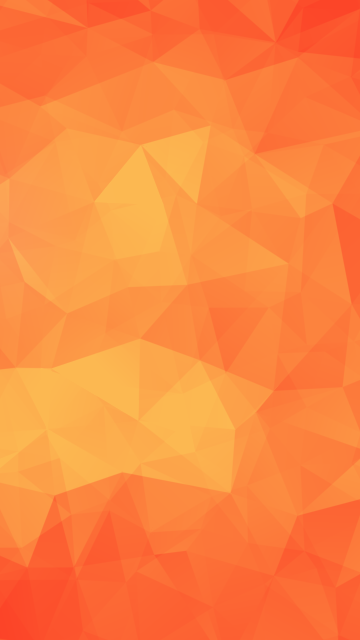
This background is drawn by a WebGL 2 fragment shader. Its source:

```glsl
#version 300 es
precision highp float;
// Low-poly backdrop in warm orange: two layers of triangulated, jittered grids.
// Each facet takes its tone from a soft light field at its centre, plus a random
// shift and a slight slope; facet coverages are blended for smooth edges.

uniform vec2 u_resolution;
out vec4 fragColor;

vec2 hash2(vec2 p) {
    vec3 q = fract(p.xyx * vec3(0.1031, 0.1030, 0.0973));
    q += dot(q, q.yzx + 33.33);
    return fract((q.xx + q.yz) * q.zy);
}

float cross2(vec2 a, vec2 b) { return a.x * b.y - a.y * b.x; }

float glow(vec2 uv, vec2 centre, vec2 radius) {
    vec2 d = (uv - centre) / radius;
    return exp(-dot(d, d));
}

// Broad light field over the canvas, uv in 0..1; the result is a green level
float lightField(vec2 uv) {
    float light = glow(uv, vec2(0.35, 0.67), vec2(0.56, 0.22))
                + glow(uv, vec2(0.28, 0.33), vec2(0.75, 0.14));
    float shade = 0.13 * glow(uv, vec2(1.0, 1.0), vec2(0.30, 0.10))
                + 0.10 * glow(uv, vec2(0.0, 0.04), vec2(0.40, 0.11))
                + 0.09 * glow(uv, vec2(0.60, 0.49), vec2(0.28, 0.07))
                + 0.05 * glow(uv, vec2(1.0, 0.66), vec2(0.15, 0.12));
    return 0.41 + 0.29 * min(light, 1.0) - shade;
}

vec2 gridVertex(vec2 id, float seed) {
    return id + 0.9 * (hash2(id + seed) - 0.5);
}

// Signed distance to one edge, positive on its left side
float edgeDistance(vec2 p, vec2 a, vec2 b) {
    return cross2(normalize(b - a), p - a);
}

// Weighted tone of one counter-clockwise triangle: (tone * coverage, coverage)
vec2 facet(vec2 p, vec2 a, vec2 b, vec2 c, vec2 key, vec2 toUv, float blur) {
    float inside = min(edgeDistance(p, a, b), min(edgeDistance(p, b, c), edgeDistance(p, c, a)));
    float coverage = smoothstep(-blur, blur, inside);
    vec2 centre = (a + b + c) / 3.0;
    vec2 rnd = hash2(key);
    vec2 slope = hash2(key + 71.0) - 0.5;
    float tone = lightField(centre * toUv) + 0.16 * (rnd.x - 0.5);
    tone -= 0.08 * step(0.92, rnd.y);
    tone += 0.10 * dot(p - centre, slope);
    return vec2(tone, 1.0) * coverage;
}

// One triangulated layer, with the given number of cells across the width
float facetLayer(vec2 uv, float cells, float seed) {
    vec2 toUv = vec2(1.0, u_resolution.x / u_resolution.y) / cells;
    vec2 p = uv / toUv;
    float blur = 0.8 * cells / u_resolution.x;
    vec2 sum = vec2(0.0);
    for (int y = -1; y <= 1; y++) {
        for (int x = -1; x <= 1; x++) {
            vec2 id = floor(p) + vec2(x, y);
            vec2 a = gridVertex(id, seed);
            vec2 b = gridVertex(id + vec2(1, 0), seed);
            vec2 c = gridVertex(id + vec2(1, 1), seed);
            vec2 d = gridVertex(id + vec2(0, 1), seed);
            // Split along the shorter diagonal that lies within the cell
            bool acFits = cross2(b - a, c - a) > 0.0 && cross2(c - a, d - a) > 0.0;
            bool bdFits = cross2(b - a, d - a) > 0.0 && cross2(c - b, d - b) > 0.0;
            bool useAc = acFits && (!bdFits || distance(a, c) < distance(b, d));
            vec2 key = id + seed + 130.0;
            sum += facet(p, a, b, useAc ? c : d, key, toUv, blur);
            sum += facet(p, useAc ? a : b, c, d, key + 47.0, toUv, blur);
        }
    }
    return sum.x / max(sum.y, 0.0001);
}

void main() {
    vec2 uv = gl_FragCoord.xy / u_resolution;

    // Large facets carry the contrast, smaller ones add faint folds
    float green = mix(facetLayer(uv, 5.2, 23.0), facetLayer(uv, 6.8, 211.0), 0.28);
    green = clamp(green, 0.22, 0.72);

    // Blue follows green, with a pale peach tint on the left side
    float blue = 0.19 + 0.355 * (green - 0.36);
    blue += 0.05 * glow(uv, vec2(0.0, 0.64), vec2(0.18, 0.12));
    fragColor = vec4(0.99, green, blue, 1.0);
}
```
